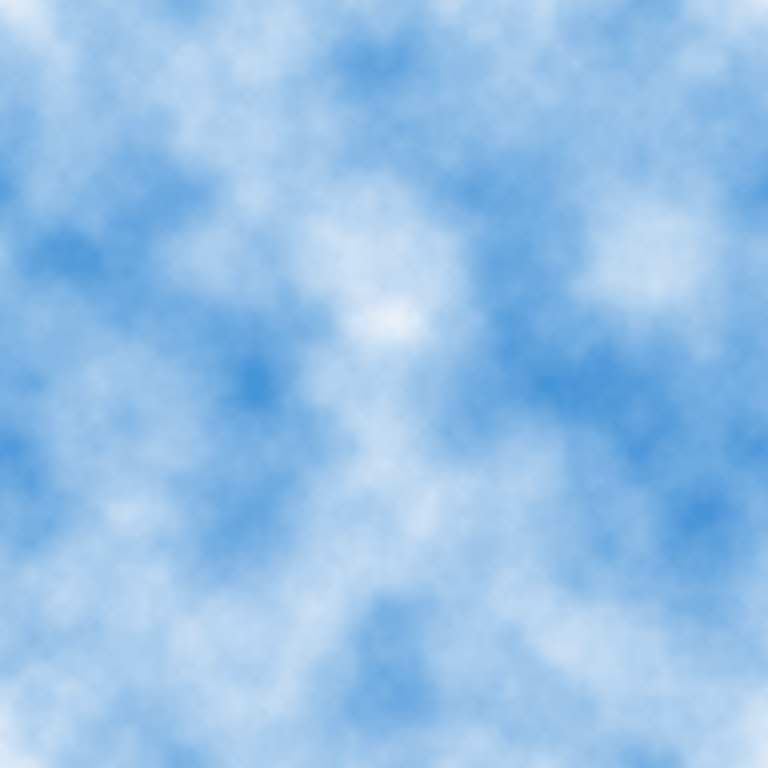
Reproduce this texture procedurally as a Shadertoy shader.

```glsl
const vec3 SKY_BLUE = vec3(0.28, 0.58, 0.845);
const vec3 CLOUD_WHITE = vec3(1.0, 0.995, 1.0);
const int BASE_CELLS = 6;        // cells of the coarsest layer across the canvas
const int OCTAVES = 5;
const float GAIN = 0.5;          // strength of each finer layer
const float COVERAGE = 0.46;     // mean share of white
const float CONTRAST = 1.18;
const uint SEED = 17u;

// Integer hash of a lattice point, from 0 to 1
float hash(ivec2 cell, uint layer) {
    uvec3 v = uvec3(uvec2(cell), layer + SEED) * 1664525u + 1013904223u;
    v.x += v.y * v.z; v.y += v.z * v.x; v.z += v.x * v.y;
    v ^= v >> 16u;
    v.x += v.y * v.z; v.y += v.z * v.x; v.z += v.x * v.y;
    return float(v.x >> 8u) / 16777216.0;
}

// Value noise that wraps after the given number of cells
float tiledNoise(vec2 uv, int cells, uint layer) {
    vec2 p = uv * float(cells);
    vec2 f = fract(p);
    vec2 blend = f * f * (3.0 - 2.0 * f);
    ivec2 lo = ivec2(floor(p)) % cells;
    ivec2 hi = (lo + 1) % cells;
    float bottom = mix(hash(lo, layer), hash(ivec2(hi.x, lo.y), layer), blend.x);
    float top = mix(hash(ivec2(lo.x, hi.y), layer), hash(hi, layer), blend.x);
    return mix(bottom, top, blend.y);
}

// Layered noise, each layer twice as fine as the last
float cloudDensity(vec2 uv) {
    float sum = 0.0;
    float total = 0.0;
    float weight = 1.0;
    int cells = BASE_CELLS;
    for (int i = 0; i < OCTAVES; i++) {
        sum += weight * tiledNoise(uv, cells, uint(i));
        total += weight;
        weight *= GAIN;
        cells *= 2;
    }
    return sum / total;
}

void mainImage(out vec4 fragColor, in vec2 fragCoord) {
    vec2 uv = fragCoord / iResolution.xy;
    float white = COVERAGE + CONTRAST * (cloudDensity(uv) - 0.5);
    fragColor = vec4(mix(SKY_BLUE, CLOUD_WHITE, clamp(white, 0.0, 1.0)), 1.0);
}
```
